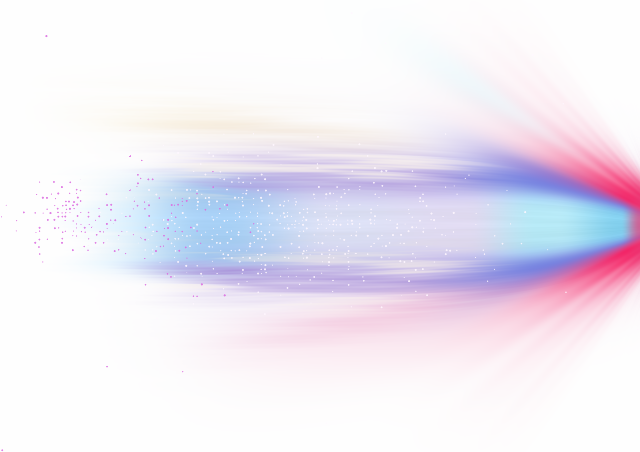
A Shadertoy shader for this background:

```glsl
float hash(vec2 cell) {
    vec3 q = fract(vec3(cell.xyx) * vec3(0.1031, 0.1030, 0.0973));
    q += dot(q, q.yzx + 33.33);
    return fract((q.x + q.y) * q.z);
}

float bell(float x, float width) {
    return exp(-x * x / (width * width));
}

// Fine fibres that run along x and vary across s
float fibres(float s, float x) {
    float sum = 0.0, amp = 0.5, freq = 5.0;
    for (int i = 0; i < 6; i++) {
        float k = float(i);
        sum += amp * sin(s * freq + 1.6 * sin(x * (5.0 + 3.0 * k) + k * 2.1 + s * 2.0) + sum * 2.0 + k);
        amp *= 0.72;
        freq *= 1.85;
    }
    return sum;
}

// Colour of the central beam from left to right
vec3 beamColor(float x) {
    vec3 c = mix(vec3(0.76, 0.90, 0.98), vec3(0.63, 0.80, 0.95), smoothstep(0.18, 0.33, x));
    c = mix(c, vec3(0.85, 0.87, 0.95), smoothstep(0.35, 0.52, x));
    c = mix(c, vec3(0.88, 0.86, 0.95), smoothstep(0.55, 0.70, x));
    c = mix(c, vec3(0.71, 0.92, 0.97), smoothstep(0.73, 0.84, x));
    return mix(c, vec3(0.50, 0.82, 0.94), smoothstep(0.87, 0.97, x));
}

void mainImage(out vec4 fragColor, in vec2 fragCoord) {
    vec2 uv = fragCoord / iResolution.xy;
    float x = uv.x, v = uv.y - 0.503;
    float d = 1.0 - x, h = abs(v);
    float up = smoothstep(-0.02, 0.02, v), down = 1.0 - up;

    // Flow coordinates: s across the beam, slope across the outer fan
    float bend = 1.0 - exp(-8.0 * d);
    float s = v / (0.03 + 0.09 * bend);
    float slope = h / (d + 0.06);
    float r = length(vec2(d * 1.41, h));
    float grain = fibres(s, x);
    vec3 col = vec3(0.995);

    // Cream and lavender haze
    float creamLine = 0.09 + 0.17 * d;
    float cream = up * bell(v - creamLine - 0.02, 0.055) * smoothstep(0.02, 0.35, x) * (1.0 - smoothstep(0.5, 0.75, x));
    col = mix(col, vec3(0.98, 0.95, 0.87), cream * clamp(0.55 + 0.4 * grain, 0.0, 1.0));
    float haze = bell(h, 0.12 + 0.10 * d) * smoothstep(0.12, 0.5, x);
    col = mix(col, vec3(0.88, 0.81, 0.92), haze * clamp(0.55 + 0.25 * grain, 0.0, 1.0));
    col = mix(col, vec3(0.85, 0.97, 0.99), 0.4 * up * bell(slope - 0.95, 0.15) * bell(r - 0.45, 0.2));

    // Pink ribbon below the beam
    float pinkLine = 0.03 + 0.07 * bend + 0.25 * d;
    float pink = down * bell(h - pinkLine, 0.025 + 0.05 * d) * smoothstep(0.2, 0.85, x);
    col = mix(col, vec3(0.91, 0.58, 0.75), pink * clamp(0.65 + 0.2 * grain, 0.0, 1.0));
    float blush = down * bell(h - pinkLine - 0.06, 0.08) * smoothstep(0.25, 0.65, x);
    col = mix(col, vec3(0.98, 0.85, 0.90), blush * 0.5);

    // Central beam
    float beam = (1.0 - smoothstep(0.55, 1.2, abs(s))) * smoothstep(0.08, 0.32, x + 0.025 * grain);
    col = mix(col, beamColor(x) + 0.025 * grain, beam * 0.95);

    // Violet bands, turning blue near the source
    float nearSource = smoothstep(0.62, 0.86, x);
    float bandWidth = mix(0.38, 0.33, nearSource);
    float band = bell(abs(s) - mix(0.95, 1.0, nearSource), bandWidth) * smoothstep(0.19, 0.42, x + 0.04 * grain);
    vec3 bandColor = mix(vec3(0.66, 0.57, 0.85), vec3(0.38, 0.47, 0.88), nearSource);
    float bandAlpha = mix(clamp(0.6 + 0.42 * grain, 0.0, 1.0), 0.85, nearSource);
    col = mix(col, bandColor, band * bandAlpha);
    float pale = smoothstep(0.25, 0.9, -grain) * bell(abs(s) - 1.0, 0.6) * smoothstep(0.2, 0.35, x) * (1.0 - nearSource);
    col = mix(col, vec3(0.96, 0.92, 0.90), pale * 0.55);

    // Violet, pale pink and hot rays of the fan
    float side = sign(v);
    float rays = 0.5 + 0.3 * sin(slope * 11.0 + 2.0 * sin(slope * 6.0 + side)) + 0.2 * sin(slope * 29.0 + side);
    col = mix(col, vec3(0.50, 0.47, 0.85), 0.75 * bell(slope - 0.53, 0.13) * bell(r - 0.18, 0.22) * mix(0.6, 1.0, up));
    float fan = smoothstep(0.42, 0.72, slope) * (1.0 - smoothstep(1.2, 2.3, slope));
    float tail = fan * exp(-4.5 * r) * (1.0 - smoothstep(0.4, 0.75, r)) * (0.4 + 0.6 * rays);
    col = mix(col, vec3(0.97, 0.55, 0.70), tail * 0.8);
    float reach = mix(0.21, 0.13, smoothstep(0.7, 1.4, slope));
    float hot = fan * bell(r, reach) * mix(0.75 + 0.25 * rays, 1.0, bell(r, 0.1));
    col = mix(col, vec3(0.96, 0.09, 0.36), hot);
    col = mix(col, vec3(0.90, 0.25, 0.48), 0.75 * (1.0 - smoothstep(0.0, 0.03, d)) * bell(h, 0.08));

    // Scattered specks: magenta on the left, white along the beam
    vec2 grid = uv * vec2(170.0, 120.0);
    vec2 cell = floor(grid);
    vec2 center = 0.3 + 0.4 * vec2(hash(cell + 17.0), hash(cell + 53.0));
    float soft = 85.0 / iResolution.x;
    float radius = 0.12 + 0.16 * hash(cell + 91.0);
    float dot1 = 1.0 - smoothstep(radius - soft, radius + soft, length(fract(grid) - center));
    float left = bell(x - 0.12, 0.065) * bell(v - 0.015, 0.055);
    float middle = smoothstep(0.14, 0.3, x) * (1.0 - smoothstep(0.45, 0.85, x)) * bell(v, 0.10);
    float shown = step(hash(cell), 0.36 * left + 0.32 * middle);
    float magenta = step(smoothstep(0.1, 0.42, x), hash(cell + 29.0));
    vec3 speckColor = mix(vec3(1.0, 0.97, 1.0), vec3(0.86, 0.42, 0.88), magenta);
    col = mix(col, speckColor, dot1 * shown * 0.85);

    fragColor = vec4(clamp(col, 0.0, 1.0), 1.0);
}
```
